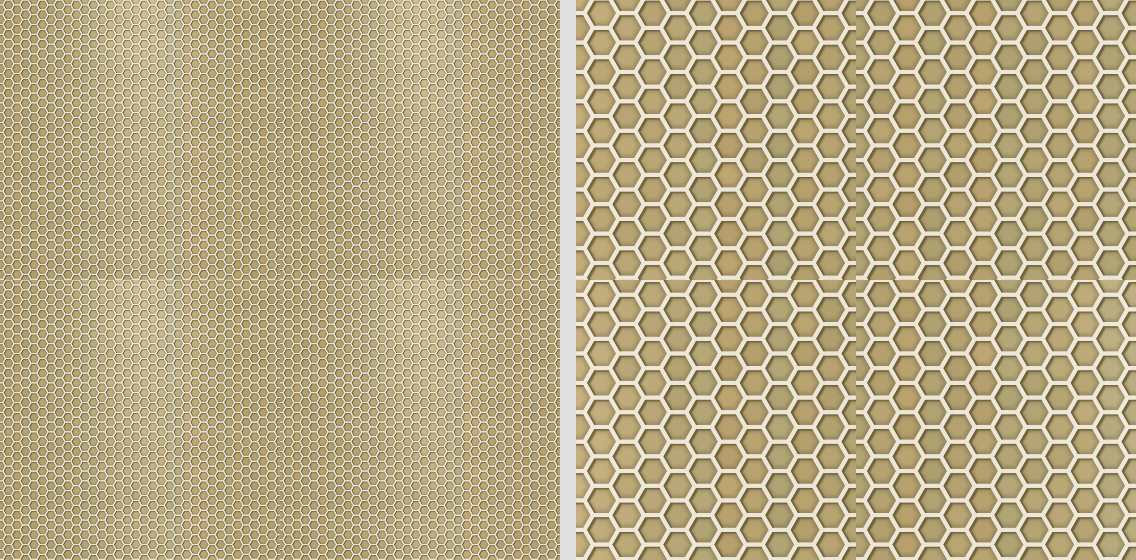
Left: the whole. Right: its middle third, enlarged.
A Shadertoy shader for this pattern:

```glsl
// Cream honeycomb mesh over olive-gold cells, in a two by two tiling with a soft sheen.
#define TILES 2.0
#define COLUMNS 33.0
#define LINE_WIDTH 0.145
#define SHADOW_SHIFT vec2(0.075, 0.035)
#define SHADOW_STRENGTH 0.72
#define CELL_VARIATION 0.05
#define CREAM vec3(0.93, 0.90, 0.84)
#define GOLD vec3(0.685, 0.615, 0.425)
#define SHEEN vec3(0.79, 0.735, 0.575)
#define SHADE vec3(0.37, 0.32, 0.17)

const float COLUMN_STEP = 0.8660254;

float hash(vec2 p) {
    p = fract(p * vec2(0.1031, 0.1137));
    p += dot(p, p.yx + 33.33);
    return fract((p.x + p.y) * p.x * 17.0);
}

// Offset from the nearest centre of a flat-topped hexagon grid of height one.
vec2 hexOffset(vec2 p) {
    vec2 period = vec2(2.0 * COLUMN_STEP, 1.0);
    vec2 evenCell = mod(p + 0.5 * period, period) - 0.5 * period;
    vec2 oddCell = mod(p, period) - 0.5 * period;
    return dot(evenCell, evenCell) < dot(oddCell, oddCell) ? evenCell : oddCell;
}

// Distance inward from the border of a hexagon.
float edgeDistance(vec2 q) {
    q = abs(q);
    return 0.5 - max(q.y, q.x * COLUMN_STEP + q.y * 0.5);
}

void mainImage(out vec4 fragColor, in vec2 fragCoord) {
    // Tile coordinates run right and down from each upper left corner.
    vec2 tile = fract(fragCoord / iResolution.y * TILES);
    tile.y = 1.0 - tile.y;
    float scale = COLUMNS * COLUMN_STEP;
    float pixel = TILES * scale / iResolution.y;
    vec2 p = tile * scale;

    vec2 q = hexOffset(p);
    vec2 cell = floor((p - q) / vec2(COLUMN_STEP, 0.5) + 0.5);
    float edge = edgeDistance(q);

    // Broad light band, brightest at the top and fading downward.
    float across = (tile.x - 0.50 - 0.06 * tile.y) / 0.20;
    float sheen = exp(-across * across) * mix(0.95, 0.38, smoothstep(0.0, 0.9, tile.y));
    vec3 color = mix(GOLD, SHEEN, sheen);

    // Slight olive and tan shifts between columns and single cells.
    float tint = hash(cell + 7.0) - 0.5;
    float columnTint = hash(vec2(cell.x, 91.0)) - 0.5;
    color += CELL_VARIATION * (tint * vec3(0.6, 0.5, 0.4) + columnTint * vec3(0.7, -0.1, -0.5));

    // Recessed rim and the shadow cast by the mesh.
    color *= mix(0.87, 1.03, smoothstep(0.06, 0.30, edge));
    float castEdge = edgeDistance(hexOffset(p - SHADOW_SHIFT));
    float halfLine = 0.5 * LINE_WIDTH;
    float shadow = 1.0 - smoothstep(halfLine - 0.03, halfLine + 0.05 + 0.4 * pixel, castEdge);
    color = mix(color, SHADE, shadow * SHADOW_STRENGTH);

    // Raised cream mesh.
    float mesh = 1.0 - smoothstep(halfLine - 0.5 * pixel, halfLine + 0.5 * pixel, edge);
    color = mix(color, CREAM + 0.03 * sheen, mesh);

    fragColor = vec4(clamp(color, 0.0, 1.0), 1.0);
}
```
